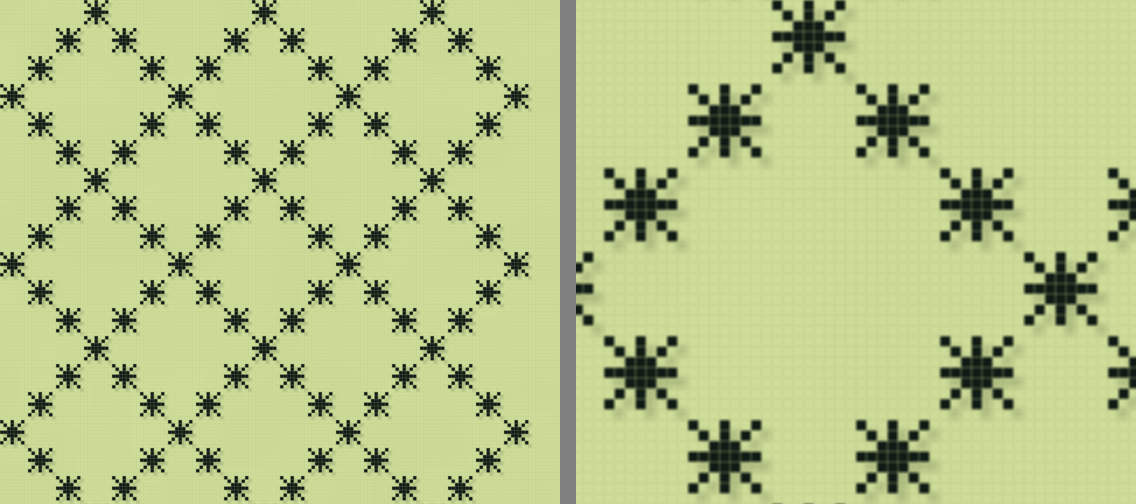
Left, the full canvas; right, a detail of the centre.
A WebGL 2 fragment shader for this pattern:

```glsl
#version 300 es
precision highp float;
// Diamond trellis of eight-rayed stars on a pale green dot-matrix display.
// A 160 x 144 dot grid is split into 8-dot tiles; a diagonal rule picks the
// tiles that hold a star, and soft square dots add blur and a faint shadow.

uniform vec2 u_resolution;
out vec4 outColor;

const vec2 DOTS = vec2(160.0, 144.0);   // display dots across and down
const float TILE = 8.0;                 // dots per tile
const float PERIOD = 6.0;               // tiles per diamond
const float LAST_COLUMN = 18.0;         // the column after this stays empty
const float DOT_HALF = 0.475;           // half width of one dot

const vec3 PAPER = vec3(0.806, 0.866, 0.596);
const vec3 INK = vec3(0.062, 0.102, 0.078);

float hash(vec2 p) {
  vec3 q = fract(vec3(p.xyx) * 0.1031);
  q += dot(q, q.yzx + 33.33);
  return fract((q.x + q.y) * q.z);
}

float valueNoise(vec2 p) {
  vec2 i = floor(p);
  vec2 f = smoothstep(0.0, 1.0, fract(p));
  float low = mix(hash(i), hash(i + vec2(1.0, 0.0)), f.x);
  float high = mix(hash(i + vec2(0.0, 1.0)), hash(i + 1.0), f.x);
  return mix(low, high, f.y);
}

// 1 where the tile lies on either diagonal of the trellis
float isStarTile(vec2 tile) {
  float rising = mod(tile.x + tile.y, PERIOD);
  float falling = mod(tile.x - tile.y, PERIOD);
  bool onLine = abs(rising - 3.0) < 0.5 || abs(falling - 3.0) < 0.5;
  bool inside = tile.x > -0.5 && tile.x < LAST_COLUMN + 0.5;
  return onLine && inside ? 1.0 : 0.0;
}

// 1 for dots in the star: a core, straight arms and diagonal arms
float starDot(vec2 dotId) {
  vec2 tile = floor(dotId / TILE);
  vec2 a = abs(dotId - tile * TILE - 3.0);
  float reach = max(a.x, a.y);
  bool core = reach < 1.5;
  bool straight = min(a.x, a.y) < 0.5;
  bool diagonal = abs(a.x - a.y) < 0.5;
  bool lit = reach < 3.5 && (core || straight || diagonal);
  return lit ? isStarTile(tile) : 0.0;
}

float softSquare(vec2 p, float halfSize, float blur) {
  vec2 s = smoothstep(vec2(-blur), vec2(blur), halfSize - abs(p));
  return s.x * s.y;
}

// Sum of the soft dots around a point
float inkAt(vec2 p, float blur) {
  vec2 home = floor(p);
  float ink = 0.0;
  for (int y = -1; y <= 1; y++) {
    for (int x = -1; x <= 1; x++) {
      vec2 dotId = home + vec2(x, y);
      ink += starDot(dotId) * softSquare(p - dotId - 0.5, DOT_HALF, blur);
    }
  }
  return min(ink, 1.0);
}

// Thin seams between the display dots
float seams(vec2 p, float blur) {
  vec2 edge = 0.5 - abs(fract(p) - 0.5);
  vec2 line = 1.0 - smoothstep(vec2(0.0), vec2(blur), edge);
  return max(line.x, line.y);
}

void main() {
  // Dot coordinates, counted from the top left
  vec2 uv = gl_FragCoord.xy / u_resolution;
  vec2 p = vec2(uv.x, 1.0 - uv.y) * DOTS;
  float pixel = DOTS.x / u_resolution.x;
  float blur = max(0.25, 0.75 * pixel);

  // Panel with faint seams and uneven tone
  vec3 color = PAPER * (1.0 - 0.025 * seams(p, max(0.3, pixel)));
  color *= 1.0 + 0.014 * (valueNoise(p / 14.0) - 0.5);

  // Shadow down and to the right, then the stars
  float shadow = inkAt(p - vec2(0.9), 0.65);
  color *= 1.0 - 0.15 * shadow;
  color = mix(color, INK, inkAt(p, blur));

  outColor = vec4(color, 1.0);
}
```
